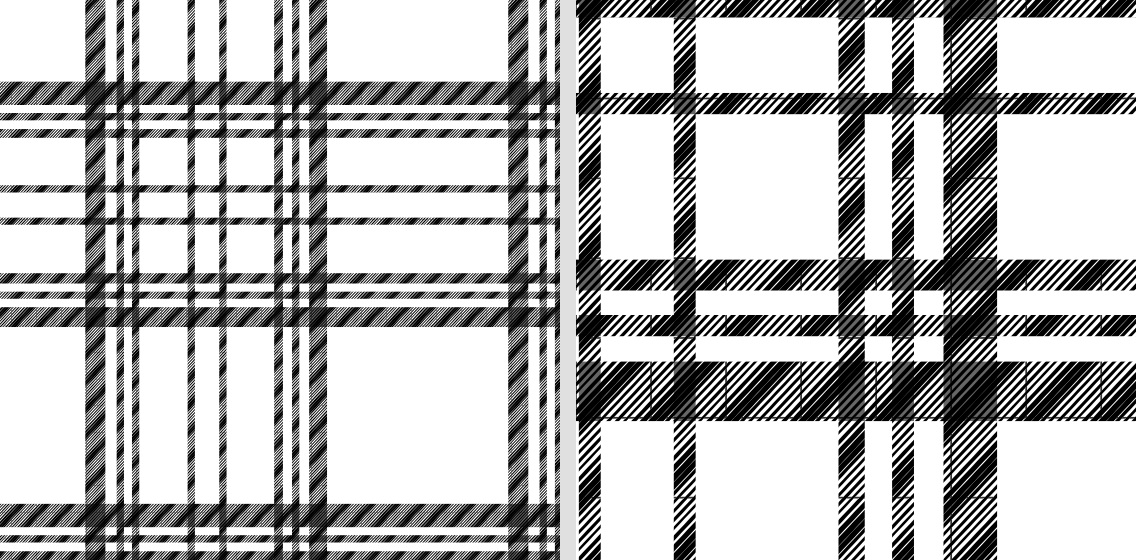
Left: the whole. Right: its middle third, enlarged.
Give the GLSL for this pattern, as a Shadertoy shader.

```glsl
// Black and white plaid: groups of eight bands run down and across, and each band
// is filled with diagonal hatching. The hatch is a small tile whose strokes vary
// in thickness, filtered exactly by overlapping intervals with the pixel width.

const float UNITS = 768.0;              // layout units per canvas height
const vec2 PERIOD = vec2(580.0, 579.0); // plaid repeat
const vec2 START = vec2(117.0, 112.0);  // first band, from the top left
const vec2 TILE = vec2(34.3, 36.5);     // hatch tile
const vec2 TILE_START = vec2(427.5, 483.5);
const float STROKES = 9.0;              // hatch strokes per tile
const float GAP_AT_CROSSING = 0.40;     // tone between strokes where bands cross

// Start and end of each band, relative to the first
const vec2 COLUMNS[8] = vec2[8](
    vec2(0.0, 27.5), vec2(43.0, 53.0), vec2(64.0, 74.0), vec2(140.3, 150.3),
    vec2(183.7, 193.7), vec2(259.0, 271.0), vec2(283.5, 293.5), vec2(307.0, 331.5));
const vec2 ROWS[8] = vec2[8](
    vec2(0.0, 32.0), vec2(43.0, 53.0), vec2(65.0, 77.0), vec2(142.0, 152.0),
    vec2(186.5, 196.2), vec2(262.7, 276.8), vec2(288.0, 297.7), vec2(309.3, 336.5));

float hash(float n) {
    n = fract(n * 0.1031 + 0.37);
    n *= n + 33.33;
    return fract(n * (n + n));
}

// Share of a window of given width around x covered by an interval
float overlap(float x, vec2 span, float width) {
    float low = max(span.x, x - 0.5 * width);
    float high = min(span.y, x + 0.5 * width);
    return max(high - low, 0.0) / width;
}

float bands(float x, vec2 spans[8], float period, float pixel) {
    float margin = 60.0;
    x = mod(x + margin, period) - margin;
    float cover = 0.0;
    for (int i = 0; i < 8; i++) cover += overlap(x, spans[i], pixel);
    return min(cover, 1.0);
}

// Thickness of one stroke: a heavy streak per tile plus slight irregularity
float strokeThickness(float index) {
    float k = mod(index, STROKES);
    float streak = smoothstep(-0.2, 0.9, cos(6.28318 * k / STROKES));
    return 0.46 + 0.42 * streak + 0.16 * (hash(k) - 0.5);
}

// Ink of the rising diagonal strokes
float hatch(vec2 cell, float pixel) {
    float u = (cell.x + cell.y) * STROKES;
    float width = 0.7 * pixel * STROKES * (1.0 / TILE.x + 1.0 / TILE.y);
    float base = floor(u);
    float ink = 0.0;
    for (int i = -2; i <= 2; i++) {
        float k = base + float(i);
        ink += overlap(u, vec2(k, k + strokeThickness(k)), width);
    }
    return min(ink, 1.0);
}

// Thin seams between hatch tiles
float seams(vec2 cell, float pixel) {
    vec2 d = (fract(cell + 0.5) - 0.5) * TILE;
    vec2 span = vec2(-0.4, 0.4);
    return max(overlap(d.x, span, pixel), overlap(d.y, span, pixel));
}

void mainImage(out vec4 fragColor, in vec2 fragCoord) {
    float pixel = UNITS / iResolution.y;
    vec2 p = vec2(fragCoord.x, iResolution.y - fragCoord.y) * pixel;

    // Plaid layout
    float column = bands(p.x - START.x, COLUMNS, PERIOD.x, pixel);
    float row = bands(p.y - START.y, ROWS, PERIOD.y, pixel);
    float cloth = column + row - column * row;

    // Hatched fill, with darker gaps at the crossings
    vec2 cell = (p - TILE_START) / TILE;
    float ink = max(hatch(cell, pixel), 0.8 * seams(cell, pixel));
    float gapTone = mix(1.0, GAP_AT_CROSSING, column * row);
    float tone = mix(1.0, gapTone * (1.0 - ink), cloth);

    fragColor = vec4(vec3(tone), 1.0);
}
```
